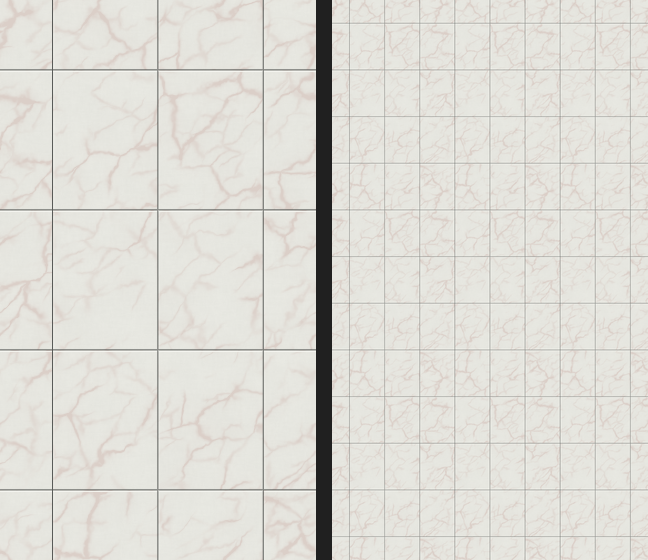
Left, the tile; right, the same tile 3 across and 3 down.
Reproduce this texture procedurally as a Shadertoy shader.

```glsl
#define TILES vec2(3.0, 4.0)
#define GROUT_WIDTH 0.0028
#define GROUT_SHIFT vec2(0.0004, -0.0004)
#define VEIN_ANGLE 0.62
#define VEIN_WIDTH 0.036
#define VEIN_STRENGTH 0.85
#define GRAIN 0.016
#define STONE vec3(0.904, 0.905, 0.880)
#define VEIN vec3(0.850, 0.795, 0.768)
#define GROUT vec3(0.29, 0.30, 0.29)
#define BEVEL vec3(0.97, 0.97, 0.95)

vec2 hash2(vec2 p) {
    vec3 h = fract(p.xyx * vec3(0.1031, 0.1030, 0.0973));
    h += dot(h, h.yzx + 33.33);
    return fract((h.xx + h.yz) * h.zy);
}

float noise(vec2 p) {
    vec2 i = floor(p), f = fract(p);
    f = f * f * (3.0 - 2.0 * f);
    vec2 e = vec2(1.0, 0.0);
    return mix(mix(hash2(i).x, hash2(i + e).x, f.x),
               mix(hash2(i + e.yx).x, hash2(i + 1.0).x, f.x), f.y);
}

float fbm(vec2 p) {
    float sum = 0.0, amp = 0.5;
    for (int i = 0; i < 5; i++) {
        sum += amp * noise(p);
        p = p * 2.03 + 17.3;
        amp *= 0.5;
    }
    return sum;
}

// Distance to the nearest border between random cells
float crackDistance(vec2 p) {
    vec2 cell = floor(p), f = fract(p), nearest = vec2(0.0);
    float best = 8.0, edge = 8.0;
    for (int y = -1; y <= 1; y++)
    for (int x = -1; x <= 1; x++) {
        vec2 o = vec2(x, y);
        vec2 r = o + hash2(cell + o) - f;
        if (dot(r, r) < best) { best = dot(r, r); nearest = r; }
    }
    for (int y = -2; y <= 2; y++)
    for (int x = -2; x <= 2; x++) {
        vec2 o = vec2(x, y);
        vec2 r = o + hash2(cell + o) - f;
        vec2 gap = r - nearest;
        if (dot(gap, gap) > 0.0001)
            edge = min(edge, dot(0.5 * (r + nearest), normalize(gap)));
    }
    return edge;
}

// Jagged diagonal cracks that fade in and out, with a soft halo
float veins(vec2 p, float scale) {
    vec2 warp = vec2(fbm(p * 3.0), fbm(p * 3.0 + 41.7)) - 0.5;
    vec2 q = p + 0.30 * warp;
    float c = cos(VEIN_ANGLE), s = sin(VEIN_ANGLE);
    q = vec2(c * q.x + s * q.y, c * q.y - s * q.x) * vec2(1.3, 2.5) * scale;
    float d = crackDistance(q) / scale;
    float fade = smoothstep(0.28, 0.66, noise(p * 2.7 * scale + 9.1));
    float width = VEIN_WIDTH * mix(0.6, 1.3, noise(p * 7.0));
    return fade * (0.85 * exp(-d * d / (width * width)) + 0.20 * exp(-d / 0.11));
}

vec3 marble(vec2 p) {
    float cloud = fbm(p * 4.0) - 0.5;
    float weave = noise(p * vec2(14.0, 75.0)) + noise(p * vec2(60.0, 18.0)) - 1.0;
    float speck = noise(p * 95.0) - 0.5;
    vec3 col = STONE + GRAIN * (cloud + 0.4 * weave + 0.5 * speck);
    float vein = veins(p, 1.0) + 0.50 * veins(p + 23.4, 1.9);
    vein *= 0.75 + 0.5 * noise(p * 30.0);
    return mix(col, VEIN, VEIN_STRENGTH * min(vein, 1.0));
}

void mainImage(out vec4 fragColor, in vec2 fragCoord) {
    float aspect = iResolution.y / iResolution.x;
    float pixel = 1.0 / iResolution.x;

    // Half-tile offset; wrapped tile numbers keep the canvas seamless
    vec2 grid = fragCoord / iResolution.xy * TILES + 0.5;
    vec2 local = fract(grid), id = mod(floor(grid), TILES);
    vec2 tileSize = vec2(1.0, aspect) / TILES;

    // Each tile is cut from its own part of the slab
    vec2 slab = local * tileSize * TILES.x + floor(hash2(id + 5.0) * 60.0);
    vec3 col = marble(slab);

    // Signed distance to the joints, in canvas widths
    vec2 joint = (local - step(0.5, local)) * tileSize + GROUT_SHIFT;

    // Light catches the edge to the right of and below each joint
    vec2 rim = joint * vec2(1.0, -1.0) - 0.0050;
    vec2 light = clamp((0.0016 - abs(rim)) / pixel + 0.5, 0.0, 1.0);
    col = mix(col, BEVEL, max(0.35 * light.x, 0.9 * light.y));

    // Thin dark grout
    vec2 line = clamp((0.5 * GROUT_WIDTH - abs(joint)) / pixel + 0.5, 0.0, 1.0);
    col = mix(col, GROUT, max(line.x, line.y));

    fragColor = vec4(col, 1.0);
}
```
